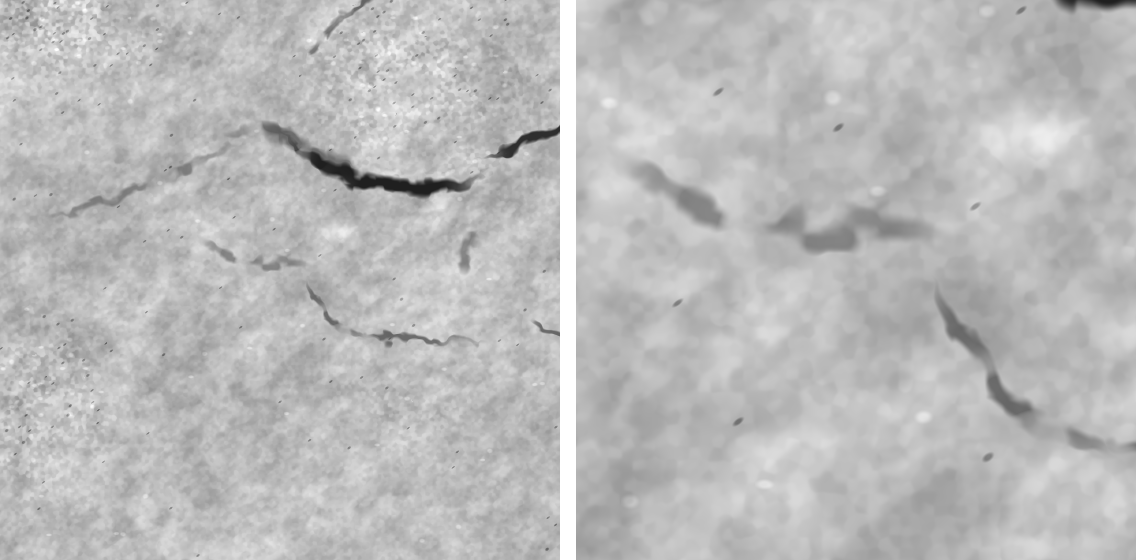
Left, the full canvas; right, a detail of the centre.
Write a WebGL 1 fragment shader that draws this texture.

```glsl
precision highp float;
// Weathered pale stone: soft cellular mottling in several sizes, patches of
// rough pitted grain, and a few bowed cracks whose edges are bent by noise.
// Each crack is a parabola over a chord, with tapered ends and a soft edge.
uniform vec2 u_resolution;

const float STONE = 0.738;
const float CRACK_DARK = 0.12;

vec2 hash2(vec2 cell) {
  vec3 q = fract(cell.xyx * vec3(0.1031, 0.1030, 0.0973));
  q += dot(q, q.yzx + 33.33);
  return fract((q.xx + q.yz) * q.zy);
}

// Smooth cellular noise: random cell tones blended by distance, about -0.5..0.5.
float mottle(vec2 p) {
  vec2 cell = floor(p), f = fract(p);
  float tone = 0.0, total = 0.0;
  for (int y = -1; y <= 1; y++) {
    for (int x = -1; x <= 1; x++) {
      vec2 o = vec2(float(x), float(y));
      vec2 d = o + 0.15 + 0.7 * hash2(cell + o) - f;
      float weight = exp(-6.0 * dot(d, d));
      tone += weight * hash2(cell + o + 71.0).x;
      total += weight;
    }
  }
  return tone / total - 0.5;
}

// Scattered small spots; share is the fraction of cells that hold one.
float spots(vec2 p, float share, float radius) {
  vec2 cell = floor(p), f = fract(p);
  vec2 pick = hash2(cell + 19.0);
  vec2 d = f - 0.35 - 0.3 * hash2(cell);
  d.y *= 1.0 + pick.y;
  return step(pick.x, share) * (1.0 - smoothstep(0.3 * radius, radius, length(d)));
}

// Soft round patch, 1 at its centre.
float patchAt(vec2 p, vec2 centre, vec2 size) {
  vec2 d = (p - centre) / size;
  return exp(-dot(d, d));
}

// Coverage of a bowed crack from a to b.
float crack(vec2 p, vec2 a, vec2 b, float bow, float width, float soft) {
  vec2 chord = b - a, q = p - a;
  float t = dot(q, chord) / dot(chord, chord);
  float across = dot(q, normalize(vec2(-chord.y, chord.x))) - 4.0 * bow * t * (1.0 - t);
  float taper = smoothstep(0.0, 0.25, t) * (1.0 - smoothstep(0.75, 1.0, t));
  float halfWidth = width * taper;
  return taper * (1.0 - smoothstep(0.4 * halfWidth, halfWidth + soft, abs(across)));
}

float stoneTone(vec2 p, float rough) {
  // Grain is drawn out slightly along a rising diagonal.
  vec2 g = vec2(0.8 * p.x + 0.6 * p.y, 1.35 * (0.8 * p.y - 0.6 * p.x));
  float tone = STONE + 0.06 * mottle(g * 5.0) + 0.09 * mottle(g * 13.0 + 7.0);
  tone += 0.11 * mottle(g * 30.0 + 31.0) + 0.085 * mottle(g * 68.0 + 53.0);
  tone += (0.06 + 0.17 * rough) * mottle(p * 150.0);
  tone -= 0.24 * spots(g * 85.0, 0.006 + 0.09 * rough, 0.42);
  tone += 0.11 * spots(p * 75.0 + 40.0, 0.004 + 0.10 * rough, 0.5);
  return tone;
}

void main() {
  vec2 p = gl_FragCoord.xy / u_resolution;
  float soft = max(0.003, 1.0 / u_resolution.y);

  // Rough areas: upper left corner, upper right slab, lower left.
  float rough = patchAt(p, vec2(0.08, 0.98), vec2(0.18, 0.11));
  rough += 0.75 * patchAt(p, vec2(0.74, 0.84), vec2(0.19, 0.13));
  rough += 0.7 * patchAt(p, vec2(0.07, 0.27), vec2(0.11, 0.14));
  rough += 0.5 * patchAt(p, vec2(0.72, 0.26), vec2(0.08, 0.06));
  rough = clamp(rough * (1.0 + 1.6 * mottle(p * 18.0)), 0.0, 1.0);
  float tone = stoneTone(p, rough);

  // Pale worn patches and shaded hollows.
  float wear = 1.0 + 2.0 * mottle(p * 45.0 + 11.0);
  tone += 0.05 * wear * patchAt(p, vec2(0.72, 0.83), vec2(0.12, 0.10));
  tone += 0.11 * wear * patchAt(p, vec2(0.61, 0.58), vec2(0.04, 0.022));
  tone += 0.10 * wear * patchAt(p, vec2(0.78, 0.62), vec2(0.022, 0.03));
  tone -= 0.05 * patchAt(p, vec2(0.72, 0.64), vec2(0.18, 0.03));
  tone -= 0.07 * patchAt(p, vec2(0.57, 0.465), vec2(0.04, 0.03));
  tone -= 0.07 * patchAt(p, vec2(0.54, 0.57), vec2(0.03, 0.025));
  tone -= 0.025 * patchAt(p, vec2(0.0, 0.48), vec2(0.1, 0.12));

  // Cracks share one jagged warp, and break up along their length.
  vec2 w = p + 0.016 * vec2(mottle(p * 26.0), mottle(p * 26.0 + 90.0));
  w += 0.010 * vec2(mottle(p * 70.0 + 5.0), mottle(p * 70.0 + 60.0));
  float broken = clamp(0.8 + 1.8 * mottle(p * 38.0 + 23.0), 0.15, 1.0);

  float deep = crack(w, vec2(0.49, 0.77), vec2(0.89, 0.70), -0.066, 0.014, soft);
  deep = max(deep, 0.9 * crack(w, vec2(0.845, 0.71), vec2(1.09, 0.805), 0.004, 0.008, soft));
  float torn = crack(w, vec2(0.45, 0.785), vec2(0.66, 0.68), -0.004, 0.018, 2.0 * soft);
  float rim = crack(w - vec2(0.0, 0.017), vec2(0.53, 0.75), vec2(0.88, 0.71), -0.062, 0.006, soft);

  float fine = crack(w, vec2(0.53, 0.87), vec2(0.71, 1.02), 0.024, 0.005, soft);
  fine = max(fine, crack(w, vec2(0.54, 0.50), vec2(0.66, 0.385), -0.012, 0.005, soft));
  fine = max(fine, crack(w, vec2(0.62, 0.396), vec2(0.87, 0.383), 0.003, 0.006, soft));
  fine = max(fine, crack(w, vec2(0.94, 0.42), vec2(1.06, 0.38), 0.0, 0.005, soft));
  float faint = crack(w, vec2(0.06, 0.60), vec2(0.46, 0.755), -0.008, 0.004, 2.0 * soft);
  faint = max(faint, crack(w, vec2(0.33, 0.575), vec2(0.57, 0.535), -0.02, 0.005, 2.0 * soft));
  faint = max(faint, crack(w, vec2(0.82, 0.505), vec2(0.85, 0.60), 0.003, 0.010, 2.0 * soft));
  faint = max(faint, crack(w, vec2(0.40, 0.76), vec2(0.53, 0.765), 0.0, 0.008, 2.0 * soft));

  tone += 0.07 * rim;
  tone = mix(tone, 0.42, 0.75 * faint * broken);
  tone = mix(tone, 0.30, 0.75 * fine * broken);
  tone = mix(tone, 0.32, 0.75 * torn * broken);
  tone = mix(tone, CRACK_DARK, deep * mix(broken, 1.0, smoothstep(0.54, 0.66, p.x)));
  gl_FragColor = vec4(vec3(clamp(tone, 0.0, 1.0)), 1.0);
}
```
